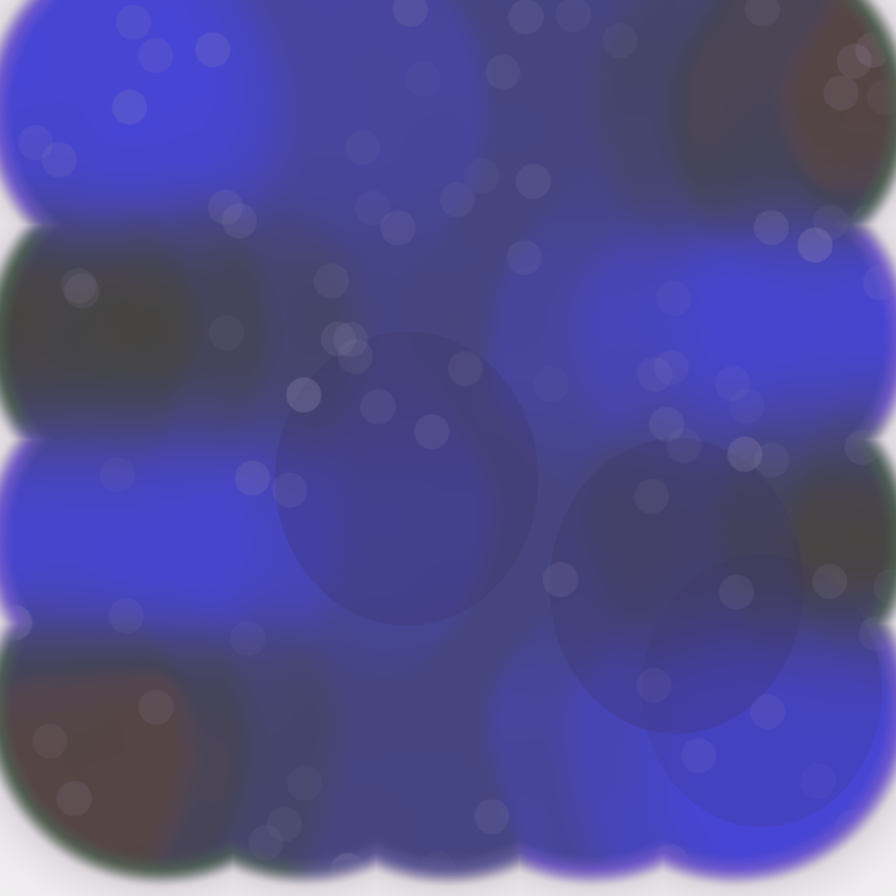
Reproduce this background procedurally as a WebGL 1 fragment shader.

```glsl
precision highp float;
// Soft blue and umber paint bands with scalloped edges, dark ovals and pale bubbles.

uniform vec2 u_resolution;

const vec3 PAPER = vec3(0.95, 0.945, 0.95);
const vec3 HALO = vec3(0.82, 0.79, 0.82);
const vec3 OLIVE = vec3(0.265, 0.265, 0.245);
const vec3 UMBER = vec3(0.335, 0.27, 0.265);
const vec3 SLATE = vec3(0.275, 0.272, 0.505);
const vec3 BLUE = vec3(0.28, 0.27, 0.83);
const vec3 GREEN_RIM = vec3(0.31, 0.40, 0.33);
const vec3 VIOLET_RIM = vec3(0.48, 0.37, 0.80);
const vec3 OVAL_TINT = vec3(0.22, 0.19, 0.38);
const vec3 BUBBLE_TINT = vec3(0.62, 0.58, 0.72);

const vec4 BAND_Y = vec4(0.876, 0.622, 0.414, 0.167);  // band centres, top first
const vec4 LOBE_Y = vec4(0.876, 0.622, 0.397, 0.212);  // outline lobe centres
const float LOBE_RADIUS = 0.19;
const float LOBE_START = 0.18;
const float LOBE_STEP = 0.16;
const float BAND_SPREAD = 0.116;
const float EDGE_BEND = 2.5;
const float BUBBLE_RADIUS = 0.0195;
const float BUBBLE_ALPHA = 0.15;
const float OVAL_ALPHA = 0.24;
const int BUBBLES = 100;

float hash(vec2 p) {
    p = fract(p * vec2(123.34, 345.45));
    p += dot(p, p + 34.35);
    return fract(p.x * p.y);
}

float noise(vec2 p) {
    vec2 i = floor(p);
    vec2 f = fract(p);
    f = f * f * (3.0 - 2.0 * f);
    return mix(mix(hash(i), hash(i + vec2(1.0, 0.0)), f.x),
               mix(hash(i + vec2(0.0, 1.0)), hash(i + 1.0), f.x), f.y);
}

float softStep(float edge, float width, float t) {
    return smoothstep(edge - width, edge + width, t);
}

// Adds one band that climbs from dark (-1) to blue (+1) along t.
// sum holds the weight, the weighted tone and the weighted warmth.
void addBand(inout vec3 sum, float dy, float t, vec3 darkEdges, vec3 blueEdges, float warmth) {
    float bend = EDGE_BEND * dy * dy;
    float dark = t + bend;
    float blue = t - bend;
    float tone = softStep(darkEdges.x, 0.025, dark) + softStep(darkEdges.y, 0.025, dark)
               + softStep(darkEdges.z, 0.03, dark) + softStep(blueEdges.x, 0.018, blue)
               + softStep(blueEdges.y, 0.035, blue) + softStep(blueEdges.z, 0.06, blue);
    float weight = exp(-dy * dy / (BAND_SPREAD * BAND_SPREAD)) + 1e-6;
    sum += weight * vec3(1.0, tone / 3.0 - 1.0, warmth);
}

// Signed distance to a row of discs.
float lobeRow(vec2 p, float y) {
    float column = clamp(floor((p.x - LOBE_START) / LOBE_STEP + 0.5), 0.0, 4.0);
    return length(p - vec2(LOBE_START + LOBE_STEP * column, y)) - LOBE_RADIUS;
}

float ovalMask(vec2 p, vec2 centre, vec2 radii) {
    return 1.0 - softStep(1.0, 0.009, length((p - centre) / radii));
}

void main() {
    vec2 p = gl_FragCoord.xy / u_resolution;

    // Alternating bands
    vec2 q = p + 0.02 * (vec2(noise(p * 9.0), noise(p * 9.0 + 17.0)) - 0.5);
    vec4 dy = q.yyyy - BAND_Y;
    vec3 sum = vec3(0.0);
    addBand(sum, dy.x, 1.0 - q.x, vec3(0.11, 0.25, 0.33), vec3(0.46, 0.68, 0.73), 1.0);
    addBand(sum, dy.y, q.x, vec3(0.21, 0.30, 0.40), vec3(0.55, 0.65, 0.76), 0.1);
    addBand(sum, dy.z, 1.0 - q.x, vec3(0.12, 0.20, 0.34), vec3(0.46, 0.62, 0.70), 0.25);
    addBand(sum, dy.w, q.x, vec3(0.21, 0.28, 0.38), vec3(0.545, 0.64, 0.74), 1.0);
    float tone = sum.y / sum.x + 0.08 * (noise(p * 14.0) - 0.5);
    float warmth = sum.z / sum.x + 0.3 * (noise(p * 24.0 + 5.0) - 0.5);
    vec3 dark = mix(OLIVE, UMBER, clamp(warmth, 0.0, 1.0) * smoothstep(-0.55, -0.8, tone));
    vec3 color = mix(SLATE, dark, clamp(-tone, 0.0, 1.0));
    color = mix(color, BLUE, clamp(tone, 0.0, 1.0));

    // Overlapping dark ovals
    float ovals = ovalMask(p, vec2(0.454, 0.466), vec2(0.147, 0.164));
    ovals += ovalMask(p, vec2(0.755, 0.346), vec2(0.142, 0.165));
    ovals += 0.6 * ovalMask(p, vec2(0.850, 0.229), vec2(0.134, 0.152));
    color = mix(color, OVAL_TINT, 1.0 - pow(1.0 - OVAL_ALPHA, ovals));

    // Scattered bubbles
    for (int i = 0; i < BUBBLES; i++) {
        float id = float(i) + 1.0;
        vec2 centre = vec2(hash(vec2(id, 3.7)), hash(vec2(id, 8.3)));
        float bubble = 1.0 - softStep(BUBBLE_RADIUS, 0.0015, length(p - centre));
        color = mix(color, BUBBLE_TINT, bubble * BUBBLE_ALPHA * (0.3 + 0.7 * hash(vec2(id, 5.1))));
    }

    // Scalloped outline with a tinted rim and a pale halo
    float edge = min(min(lobeRow(p, LOBE_Y.x), lobeRow(p, LOBE_Y.y)),
                     min(lobeRow(p, LOBE_Y.z), lobeRow(p, LOBE_Y.w)));
    vec3 rim = mix(GREEN_RIM, VIOLET_RIM, smoothstep(-0.5, 0.4, tone));
    vec3 paper = mix(PAPER, HALO, exp(-35.0 * max(edge, 0.0)));
    color = mix(color, rim, 0.8 * smoothstep(-0.026, -0.002, edge));
    color = mix(color, paper, smoothstep(-0.010, 0.014, edge));

    gl_FragColor = vec4(color, 1.0);
}
```
